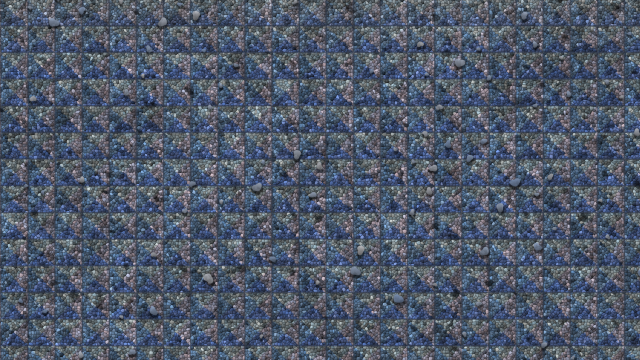
This pattern is drawn by a WebGL 2 fragment shader. Its source:

```glsl
#version 300 es
precision highp float;
// Gritty sheet of square pyramid studs, 23.6 across and 13.5 down, lit from above.
// Each stud blends four face tints; cellular noise makes the grit, and a jittered
// grid scatters loose pebbles and pits over it.
uniform vec2 u_resolution;
out vec4 fragColor;

vec2 hash2(vec2 p) {
    vec3 a = fract(p.xyx * vec3(0.1031, 0.1030, 0.0973));
    a += dot(a, a.yzx + 33.33);
    return fract((a.xx + a.yz) * a.zy);
}

// Cellular grit: x = gap to the next grain, y = grain tone, z = slope light, w = grain hue
vec4 grit(vec2 p) {
    vec2 base = floor(p), nearestCell = base, toGrain = vec2(0.0);
    float first = 8.0, second = 8.0;
    for (int j = -1; j <= 1; j++)
    for (int i = -1; i <= 1; i++) {
        vec2 cell = base + vec2(i, j);
        vec2 offset = p - cell - hash2(cell);
        float d = length(offset);
        if (d < first) {
            second = first;
            first = d;
            nearestCell = cell;
            toGrain = offset;
        } else {
            second = min(second, d);
        }
    }
    vec2 random = hash2(nearestCell + 71.0);
    return vec4(second - first, random.x, dot(toGrain, vec2(-0.5, 0.8)), random.y);
}

// Signed distance to a lumpy stone
float stone(vec2 p, float radius, float seed) {
    float angle = atan(p.y, p.x);
    float lump = 1.0 + 0.18 * sin(2.0 * angle + seed * 40.0) + 0.12 * sin(3.0 * angle + seed * 91.0);
    return length(p) - radius * lump;
}

vec3 surface(vec2 p) {
    vec4 grain = grit(p * 125.0);
    float coarse = grit(p * 58.0 + 19.0).y;

    // Pyramid faces, with edges roughened by the grit
    vec2 grid = p * vec2(13.275, 13.5) - vec2(0.03, 0.53);
    vec2 stud = floor(grid);
    vec2 q = fract(grid) - 0.5;
    vec2 rough = q + (grain.yw - 0.5) * 0.07;
    float upperRight = smoothstep(-0.03, 0.03, rough.x + rough.y);
    float upperLeft = smoothstep(-0.03, 0.03, rough.y - rough.x);
    vec3 bottomFace = vec3(0.245, 0.310, 0.465);
    vec3 rightFace = vec3(0.425, 0.410, 0.455);
    vec3 leftFace = vec3(0.285, 0.370, 0.465);
    vec3 topFace = vec3(0.400, 0.440, 0.455);
    vec3 color = mix(mix(bottomFace, rightFace, upperRight),
                     mix(leftFace, topFace, upperRight), upperLeft);

    // Wear: per-stud tone, broad patches and a greyer top
    vec2 studRandom = hash2(stud + 7.0);
    float patches = sin(p.x * 5.1 + 2.0 * sin(p.y * 4.3)) * sin(p.y * 6.7 + 1.3 * sin(p.x * 3.7));
    color *= 0.96 + 0.12 * studRandom.x + 0.05 * patches;
    color = mix(color, vec3(0.39, 0.41, 0.43), 0.35 * smoothstep(0.82, 1.0, p.y));

    // Grain tone, slope light, dark gaps and slight hue shifts
    float tone = 0.66 + 0.62 * grain.y + 0.28 * (coarse - 0.5) + 0.4 * grain.z;
    tone *= mix(0.68, 1.08, smoothstep(0.0, 0.35, grain.x));
    color *= tone * (1.0 + (grain.w - 0.5) * vec3(0.16, 0.0, -0.10));
    color += 0.12 * smoothstep(0.90, 1.0, grain.y) * smoothstep(0.1, 0.4, grain.x);

    // Thin seams between studs, broken up by grit
    vec2 edge = 0.5 - abs(q);
    float seam = 1.0 - smoothstep(0.012, 0.05, min(edge.x, edge.y) + 0.02 * (grain.y - 0.5));
    color = mix(color, vec3(0.19, 0.22, 0.28), seam * (0.45 + 0.3 * studRandom.y));

    // Loose pebbles with shadows, and dark pits, on a turned grid
    vec2 scatter = mat2(0.88, 0.47, -0.47, 0.88) * p * 14.0 + 40.0;
    vec2 cell = floor(scatter);
    vec2 kind = hash2(cell + 13.0);
    vec2 local = fract(scatter) - 0.3 - 0.4 * hash2(cell + 29.0);
    float radius = 0.07 + 0.11 * kind.y * kind.y;
    if (kind.x < 0.26) {
        float shadow = stone(local + vec2(-0.05, 0.07), radius * 1.15, kind.y);
        color *= 1.0 - 0.5 * (1.0 - smoothstep(-0.03, 0.05, shadow));
        vec3 stoneColor = mix(vec3(0.40, 0.47, 0.58), vec3(0.58, 0.58, 0.59), fract(kind.x * 37.0));
        stoneColor *= 0.92 + 0.25 * dot(local, vec2(-0.5, 0.8)) / radius + 0.16 * (grain.y - 0.5);
        color = mix(color, stoneColor, 1.0 - smoothstep(-0.02, 0.02, stone(local, radius, kind.y)));
    } else if (kind.x > 0.84) {
        float pit = stone(local * vec2(0.8, 1.2), radius, kind.y);
        color *= 1.0 - 0.45 * (1.0 - smoothstep(-0.05, 0.04, pit));
    }
    return color;
}

void main() {
    // Four samples per pixel smooth the fine grit
    vec3 color = vec3(0.0);
    for (int j = 0; j < 2; j++)
    for (int i = 0; i < 2; i++) {
        vec2 shift = vec2(i, j) * 0.5 - 0.25;
        color += surface((gl_FragCoord.xy + shift) / u_resolution.y);
    }
    fragColor = vec4(color * 0.25, 1.0);
}
```
